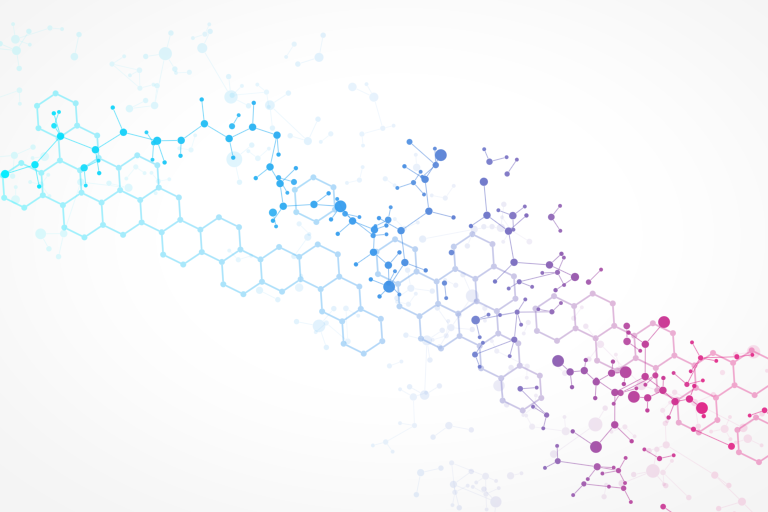
Write a WebGL 2 fragment shader that draws this background.

```glsl
#version 300 es
precision highp float;
// Molecular network: a honeycomb and branching dots flowing from cyan to magenta on white.
uniform vec2 u_resolution;
out vec4 fragColor;
const vec3 CYAN = vec3(0.0, 0.93, 1.0);
const vec3 AZURE = vec3(0.22, 0.60, 0.93);
const vec3 VIOLET = vec3(0.54, 0.37, 0.70);
const vec3 MAGENTA = vec3(0.88, 0.13, 0.52);
// First and last honeycomb column of each row, from the top down
const ivec2 ROW_SPAN[12] = ivec2[12](
  ivec2(1, 1), ivec2(1, 1), ivec2(-1, 2), ivec2(0, 2), ivec2(2, 3), ivec2(3, 9),
  ivec2(5, 9), ivec2(5, 11), ivec2(8, 12), ivec2(8, 14), ivec2(12, 12), ivec2(13, 13));

float hash(vec2 p, float seed) {
  return fract(sin(dot(p, vec2(127.1, 311.7)) + seed * 74.7) * 43758.5453);
}
float ramp(float a, float b, float x) { return clamp((x - a) / (b - a), 0.0, 1.0); }
vec3 flowColor(float x) {
  vec3 c = mix(CYAN, AZURE, ramp(0.0, 0.70, x));
  return mix(mix(c, VIOLET, ramp(0.72, 1.08, x)), MAGENTA, ramp(1.08, 1.38, x));
}
float fill(float d, float aa) { return 1.0 - smoothstep(-aa, aa, d); }
float disc(vec2 p, vec2 c, float r, float aa) { return fill(distance(p, c) - r, aa); }
float bond(vec2 p, vec2 a, vec2 b, float aa) {
  vec2 ab = b - a;
  float d = length(p - a - ab * clamp(dot(p - a, ab) / dot(ab, ab), 0.0, 1.0));
  return 0.6 * fill(d - 0.0009, aa);
}
// Honeycomb cells that belong to the diagonal strip
bool cellUsed(ivec2 c) {
  int row = c.y + 3;
  if (row < 0 || row > 11) return false;
  bool inSpan = c.x >= ROW_SPAN[row].x && c.x <= ROW_SPAN[row].y;
  bool gap = c.x == 6 || c == ivec2(8, 2) || c == ivec2(9, 4)
    || (c.y > 4 && c.x > 8 && c.x < 11) || c == ivec2(11, 6);
  return (inSpan && !gap) || c == ivec2(6, 0);
}
float honeycomb(vec2 p, float aa) {
  const vec2 origin = vec2(0.162, 0.580);
  mat2 basis = mat2(0.0755, 0.0050, 0.0420, -0.0630);
  vec2 nearest = round(inverse(basis) * (p - origin));
  vec2 axis = normalize(basis[0]);
  float apothem = 0.5 * length(basis[0]), radius = apothem / 0.866, ink = 0.0;
  for (int j = -1; j <= 1; j++)
  for (int i = -1; i <= 1; i++) {
    vec2 cell = nearest + vec2(i, j);
    if (!cellUsed(ivec2(cell))) continue;
    vec2 d = p - origin - basis * cell;
    vec2 q = abs(vec2(dot(d, axis), dot(d, vec2(-axis.y, axis.x))));
    float edge = abs(max(q.x, 0.5 * q.x + 0.866 * q.y) - apothem);
    float corner = min(length(q - vec2(0.0, radius)), length(q - vec2(apothem, 0.5 * radius)));
    ink = max(ink, max(fill(edge - 0.0017, aa), fill(corner - 0.0058, aa)));
  }
  return ink;
}
// Vivid band: level, then descending with a slow wave
bool inVividBand(vec2 p) {
  float window = smoothstep(0.40, 0.55, p.x) * (1.0 - smoothstep(1.25, 1.40, p.x));
  float center = 0.746 - 0.547 * ramp(0.39, 1.37, p.x) - 0.068 * window * cos(10.05 * (p.x - 0.586));
  float neck = (p.x - 0.39) / 0.08;
  float halfWidth = 0.085 + 0.150 * smoothstep(0.43, 0.98, p.x)
    - 0.055 * smoothstep(1.09, 1.41, p.x) - 0.07 * exp(-neck * neck);
  return abs(p.y - center) < halfWidth || distance(p, vec2(0.02, 0.49)) < 0.06;
}
// Pale band: a wider envelope around the vivid one
bool inPaleBand(vec2 p) {
  return p.y < 0.98 - 0.664 * smoothstep(0.39, 1.5, p.x) && p.y > 0.53 - 0.566 * smoothstep(0.29, 1.02, p.x);
}
vec2 nodeAt(vec2 cell, float size, float seed) {
  return (cell + 0.15 + 0.7 * vec2(hash(cell, seed), hash(cell, seed + 1.0))) * size;
}
bool nodeUsed(vec2 cell, float size, float seed, float keep, bool pale) {
  vec2 n = nodeAt(cell, size, seed);
  return hash(cell, seed + 2.0) < keep && (pale ? inPaleBand(n) : inVividBand(n));
}
// Jittered grid of dots with links to near neighbours and short spurs
float network(vec2 p, float size, float seed, float keep, vec2 radii, bool pale, float aa) {
  float ink = 0.0;
  for (int j = -1; j <= 1; j++)
  for (int i = -1; i <= 1; i++) {
    vec2 cell = floor(p / size) + vec2(i, j);
    if (!nodeUsed(cell, size, seed, keep, pale)) continue;
    vec2 n = nodeAt(cell, size, seed);
    ink = max(ink, disc(p, n, mix(radii.x, radii.y, pow(hash(cell, seed + 3.0), 4.0)), aa));
    for (int k = 0; k < 3; k++) {
      float pick = hash(cell, seed + 4.0 + float(k));
      float angle = 2.1 * float(k) + 6.283 * hash(cell, seed + 7.0) + pick;
      vec2 tip = n + size * (0.35 + 0.3 * pick) * vec2(cos(angle), sin(angle));
      if (pick < 0.5) ink = max(ink, max(bond(p, n, tip, aa), disc(p, tip, 0.75 * radii.x, aa)));
      vec2 other = cell + vec2(min(k, 1), 1 - k), end = nodeAt(other, size, seed);
      if (pick > 0.35 && distance(n, end) < 1.2 * size && nodeUsed(other, size, seed, keep, pale))
        ink = max(ink, bond(p, n, end, aa));
    }
  }
  return ink;
}
// Zigzag chain between two hubs, bowed sideways, with a spur at each node
float strand(vec2 p, vec2 a, vec2 b, float bow, float hub, float aa) {
  vec2 last = a, side = vec2(a.y - b.y, b.x - a.x);
  float ink = max(disc(p, a, hub, aa), disc(p, b, hub, aa));
  for (int k = 1; k <= 5; k++) {
    float t = float(k) / 5.0, zig = k % 2 == 0 ? 0.07 : -0.07;
    vec2 n = mix(a, b, t) + side * sin(3.1416 * t) * (bow + zig);
    vec2 tip = n + 0.17 * side * sign(zig) + 0.02 * (vec2(hash(n, 1.0), hash(n, 2.0)) - 0.5);
    ink = max(ink, max(disc(p, n, 0.0072, aa), disc(p, tip, 0.0042, aa)));
    ink = max(ink, max(bond(p, last, n, aa), bond(p, n, tip, aa)));
    last = n;
  }
  return ink;
}
float strands(vec2 p, float aa) {
  float left = max(strand(p, vec2(0.01, 0.66), vec2(0.307, 0.725), 0.1, 0.008, aa),
    strand(p, vec2(0.307, 0.725), vec2(0.541, 0.736), 0.06, 0.006, aa));
  float middle = max(strand(p, vec2(0.541, 0.736), vec2(0.665, 0.597), -0.4, 0.007, aa),
    strand(p, vec2(0.665, 0.597), vec2(0.76, 0.44), 0.12, 0.0115, aa));
  middle = max(middle, strand(p, vec2(0.861, 0.697), vec2(0.76, 0.44), 0.0, 0.0115, aa));
  float right = max(strand(p, vec2(0.945, 0.645), vec2(1.123, 0.459), -0.2, 0.008, aa),
    strand(p, vec2(1.297, 0.371), vec2(1.164, 0.127), 0.0, 0.0115, aa));
  right = max(right, strand(p, vec2(1.09, 0.295), vec2(1.222, 0.273), -0.15, 0.0115, aa));
  return max(max(left, middle), max(right, strand(p, vec2(1.238, 0.225), vec2(1.371, 0.203), 0.1, 0.0115, aa)));
}
void main() {
  vec2 p = gl_FragCoord.xy / u_resolution.y;
  float aa = 0.75 / u_resolution.y;
  float falloff = smoothstep(0.25, 0.78, distance(gl_FragCoord.xy / u_resolution, vec2(0.52, 0.54)));
  vec3 color = vec3(1.0 - 0.045 * falloff), tint = flowColor(p.x);
  // Pale layers, honeycomb, then vivid layers
  color = mix(color, tint, 0.14 * network(p, 0.095, 11.0, 0.60, vec2(0.007, 0.017), true, aa));
  color = mix(color, tint, 0.12 * network(p, 0.060, 23.0, 0.35, vec2(0.005, 0.009), true, aa));
  color = mix(color, tint, 0.38 * honeycomb(p, aa));
  color = mix(color, tint, 0.90 * network(p, 0.070, 53.0, 0.55, vec2(0.0050, 0.0085), false, aa));
  color = mix(color, tint, 0.95 * strands(p, aa));
  fragColor = vec4(color, 1.0);
}
```
